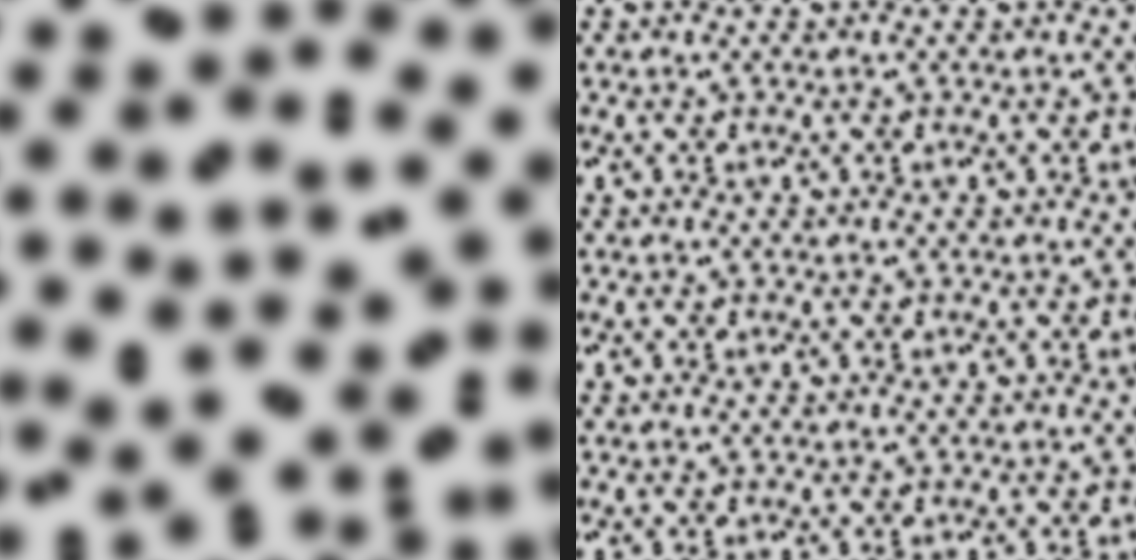
Left: one tile. Right: repeated 3 by 3.
This pattern is drawn by a WebGL 2 fragment shader. Its source:

```glsl
#version 300 es
precision highp float;
// Soft dark spots on pale grey, evenly spaced like a reaction-diffusion pattern.
// A wrapped hexagonal lattice is swirled by the curl of periodic gradient noise;
// its spots are jittered, then relaxed by springs. Some divide into two lobes.

uniform vec2 u_resolution;
out vec4 fragColor;

const vec2  GRID          = vec2(10.0, 12.0); // spots per row, rows (even number)
const float SPOT_RADIUS   = 0.0317;  // distance where darkness falls to 1/e
const float SIZE_SPREAD   = 0.05;    // relative variation of the radius
const float FALLOFF       = 2.2;     // 2 is Gaussian, more is flatter on top
const float JITTER        = 0.046;   // full width of the offset before relaxing
const float REST_LENGTH   = 0.098;   // preferred distance between neighbours
const float PAIR_ROOM     = 0.035;   // extra distance kept from dividing spots
const float STIFFNESS     = 0.25;    // strength of the relaxing springs
const float SWIRL         = 0.026;   // strength of the lattice bending
const float SWIRL_REPEATS = 2.0;     // noise cells across the tile
const float SLOPE_STEP    = 0.02;    // half step for measuring noise slopes
const float PAIR_CHANCE   = 0.1;     // share of dividing spots
const vec2  PAIR_REACH    = vec2(0.01, 0.027); // lobe offset, least and most
const float LOBE_SCALE    = 0.85;    // lobe radius relative to a single spot
const vec3  PALE_GREY     = vec3(0.835);
const vec3  DARK_GREY     = vec3(0.24);
const float PI            = 3.14159;

// Integer hash of a wrapped cell: two values in 0..1.
vec2 hash2(vec2 cell, vec2 period, uint seed) {
    uvec2 v = uvec2(mod(cell, period) + 0.5) + seed * uvec2(131u, 197u);
    v = v * 1664525u + 1013904223u;
    for (int i = 0; i < 2; i++) {
        v.x += v.y * 1664525u;
        v.y += v.x * 1664525u;
        v ^= v >> 16u;
    }
    return vec2(v & 65535u) / 65535.0;
}

float cornerSlope(vec2 corner, vec2 offset) {
    float angle = 2.0 * PI * hash2(corner, vec2(SWIRL_REPEATS), 11u).x;
    return dot(vec2(cos(angle), sin(angle)), offset);
}

// Gradient noise that wraps after SWIRL_REPEATS cells.
float gradientNoise(vec2 p) {
    vec2 i = floor(p), f = p - i;
    vec2 t = f * f * f * (f * (f * 6.0 - 15.0) + 10.0);
    vec2 e = vec2(1.0, 0.0);
    float low  = mix(cornerSlope(i, f), cornerSlope(i + e.xy, f - e.xy), t.x);
    float high = mix(cornerSlope(i + e.yx, f - e.yx), cornerSlope(i + e.xx, f - e.xx), t.x);
    return mix(low, high, t.y);
}

// Curl of the noise: it bends rows without crowding or thinning them.
vec2 swirl(vec2 p) {
    vec2 e = vec2(SLOPE_STEP, 0.0);
    float slopeX = gradientNoise(p + e.xy) - gradientNoise(p - e.xy);
    float slopeY = gradientNoise(p + e.yx) - gradientNoise(p - e.yx);
    return SWIRL * vec2(slopeY, -slopeX) / (2.0 * SLOPE_STEP);
}

vec2 jitteredSite(vec2 cell) {
    vec2 site = (cell + vec2(0.5 + 0.5 * mod(cell.y, 2.0), 0.5)) / GRID;
    return site + JITTER * (hash2(cell, GRID, 1u) - 0.5);
}

bool divides(vec2 cell) { return hash2(cell, GRID, 2u).x < PAIR_CHANCE; }

// Centre of a spot after springs to its six neighbours have evened the spacing.
vec2 spotCentre(vec2 cell) {
    vec2 site = jitteredSite(cell), push = vec2(0.0);
    for (int k = 0; k < 6; k++) {
        float row = float(k / 2 - 1), side = float(k % 2);
        float column = row == 0.0 ? 2.0 * side - 1.0 : side - 1.0 + mod(cell.y, 2.0);
        vec2 neighbour = cell + vec2(column, row);
        vec2 away = site - jitteredSite(neighbour);
        float gap = max(length(away), 0.001);
        float rest = REST_LENGTH + (divides(neighbour) ? PAIR_ROOM : 0.0);
        push += away / gap * (rest - gap);
    }
    return site + STIFFNESS * push;
}

float softDot(vec2 p, float radius) { return exp(-pow(length(p) / radius, FALLOFF)); }

// Darkness of one spot, either a single dot or two merging lobes.
float spot(vec2 p, vec2 cell) {
    vec2 size = hash2(cell, GRID, 3u);
    float radius = SPOT_RADIUS * (1.0 + SIZE_SPREAD * (2.0 * size.x - 1.0));
    if (!divides(cell)) return softDot(p, radius);

    // Axes point between the six neighbours, where there is room to divide.
    float turn = floor(hash2(cell, GRID, 2u).y * 3.0);
    float angle = PI / 6.0 + turn * PI / 3.0 + 0.5 * (size.x - 0.5);
    vec2 lobe = mix(PAIR_REACH.x, PAIR_REACH.y, size.y) * vec2(cos(angle), sin(angle));
    float a = softDot(p - lobe, radius * LOBE_SCALE);
    float b = softDot(p + lobe, radius * LOBE_SCALE);
    return a + b - a * b;
}

void main() {
    vec2 uv = gl_FragCoord.xy / u_resolution;
    vec2 bent = uv + swirl(uv * SWIRL_REPEATS);
    // Undoing the local stretch keeps the spots round on the bent lattice.
    mat2 unbend = inverse(mat2(dFdx(bent) * u_resolution.x, dFdy(bent) * u_resolution.y));

    // Each nearby spot dims what light is left, so overlaps blend softly.
    float light = 1.0;
    for (int k = 0; k < 25; k++) {
        vec2 cell = floor(bent * GRID) + vec2(k % 5 - 2, k / 5 - 2);
        light *= 1.0 - spot(unbend * (bent - spotCentre(cell)), cell);
    }
    fragColor = vec4(mix(DARK_GREY, PALE_GREY, light), 1.0);
}
```
